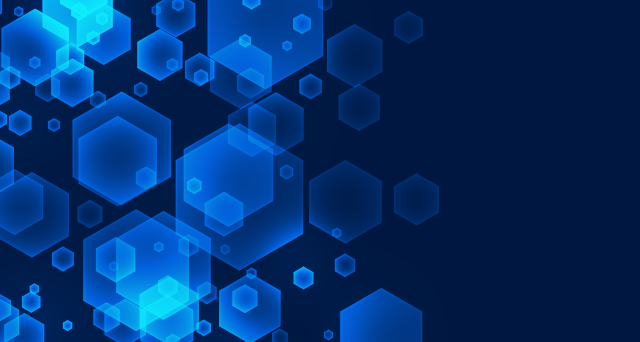
This background is drawn by a WebGL 2 fragment shader. Its source:

```glsl
#version 300 es
precision highp float;
// Translucent glowing blue hexagons gathered at the left of a dark navy field.
uniform vec2 u_resolution;
out vec4 outColor;

// Large hexagons: centre and circumradius, in canvas heights.
const vec3 LARGE[16] = vec3[16](
  vec3(1.01, .41, .122), vec3(1.037, .837, .093), vec3(1.218, .417, .076), vec3(1.05, .686, .069),
  vec3(.807, .637, .093), vec3(.668, .488, .151), vec3(.70, .424, .215), vec3(.776, .934, .195),
  vec3(.356, .566, .166), vec3(.344, .529, .132), vec3(.398, .21, .178), vec3(.478, .224, .159),
  vec3(.495, .09, .1), vec3(1.115, .02, .138), vec3(.227, .98, .118), vec3(1.195, .92, .048));

vec3 hash3(vec2 cell) {
  vec3 q = fract(cell.xyx * vec3(.1031, .1030, .0973));
  q += dot(q, q.yxz + 33.33);
  return fract((q.xxy + q.yzz) * q.zyx);
}

float glow(vec2 p, vec2 centre, float radius) {
  vec2 q = (p - centre) / radius;
  return exp(-dot(q, q));
}

// Light that the glass picks up: faint at the right, with hot spots at the left.
float lightAt(vec2 p) {
  float light = .06 + .07 * (1. - smoothstep(.3, 1.1, p.x));
  light += 1.5 * glow(p, vec2(.23, .99), .12);
  light += .55 * glow(p, vec2(.46, .10), .13);
  light += .27 * glow(p, vec2(.76, .90), .17);
  light += .45 * glow(p, vec2(.10, .05), .15);
  light += .25 * glow(p, vec2(.05, .66), .12);
  light += .35 * glow(p, vec2(.87, .23), .10);
  light += .32 * glow(p, vec2(1.07, .03), .12);
  light += .25 * glow(p, vec2(.33, .83), .14);
  light += .14 * glow(p, vec2(.62, .47), .15);
  light += .35 * glow(p, vec2(.68, .04), .10);
  return light;
}

// Pointed-top hexagon: dim core, brighter towards the border, fine bright rim.
float hexagon(vec2 p, float radius, float pixel) {
  p = abs(p);
  float apothem = .866 * radius;
  float d = max(p.x, .5 * p.x + .866 * p.y);
  float inside = 1. - smoothstep(-.7 * pixel, .7 * pixel, d - apothem);
  float k = min(length(p) / radius, 1.);
  float rim = exp(-abs(apothem - d) / .003);
  return inside * (mix(.3, 1.05, k * k) + .6 * rim);
}

// Jittered grid of hexagons that thins out to the right and at mid height.
float scatter(vec2 p, float size, vec2 radii, float limit, float stray, float seed, float pixel) {
  float sum = 0.;
  vec2 home = floor(p / size);
  for (int j = -1; j <= 1; j++) {
    for (int i = -1; i <= 1; i++) {
      vec2 cell = home + vec2(i, j);
      vec3 place = hash3(cell + seed);
      vec3 look = hash3(cell + seed + 57.);
      vec2 centre = (cell + place.xy) * size;
      float crowd = mix(.5, .95, smoothstep(.08, .3, abs(centre.y - .48)));
      float chance = stray + crowd * (1. - smoothstep(limit - .3, limit, centre.x));
      float radius = mix(radii.x, radii.y, look.x * look.x);
      sum += step(place.z, chance) * mix(.5, 1.5, look.y) * hexagon(p - centre, radius, pixel);
    }
  }
  return sum;
}

void main() {
  vec2 p = gl_FragCoord.xy / u_resolution.y;
  float pixel = 1. / u_resolution.y;

  // Overlapping panes add up
  float panes = .06;
  for (int i = 0; i < 16; i++) {
    panes += hexagon(p - LARGE[i].xy, LARGE[i].z, pixel);
  }
  panes += scatter(p, .19, vec2(.065, .125), .98, 0., 11., pixel);
  panes += scatter(p, .13, vec2(.015, .055), 1.15, .03, 83., pixel);

  // Navy to blue to cyan
  float energy = panes * lightAt(p);
  float green = .09 + .84 * (1. - exp(-1.6 * energy));
  float blue = min(.05 + 2.17 * green, .77 + .24 * green);
  outColor = vec4(.06 * green * green, green, blue, 1.);
}
```
